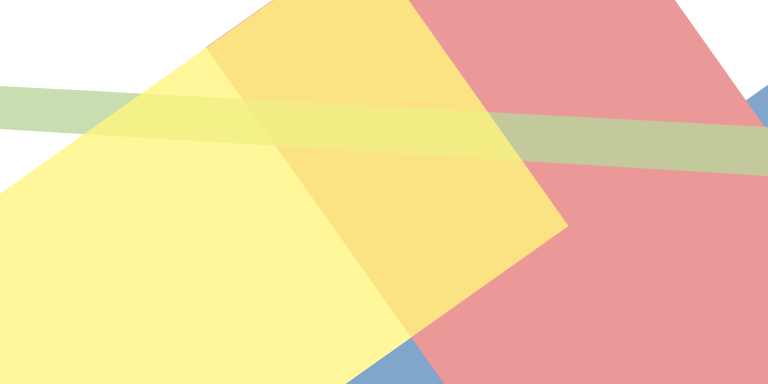
Reproduce this background procedurally as a Shadertoy shader.

```glsl
// Flat overlapping translucent paper strips: yellow, red, green and blue on white.

#define TILT 0.616                     // angle of the large strips, radians
#define OPACITY 0.8                    // cover of the translucent sheets
#define WHITE vec3(1.0)
#define BLUE vec3(0.507, 0.650, 0.800)
#define RED vec3(0.920, 0.600, 0.597)
#define GREEN vec3(0.730, 0.834, 0.612)
#define YELLOW vec3(1.0, 0.9625, 0.500)
#define YELLOW_END 1.446               // right end of the yellow sheet
#define YELLOW_SPAN vec2(-0.5195, 0.4045)
#define RED_SPAN vec2(0.944, 2.0123)
#define RED_TOP 0.406

// Coverage of the side where the signed distance is positive
float cover(float dist) {
    return clamp(dist * iResolution.y + 0.5, 0.0, 1.0);
}

// Signed distance inside an interval, positive between its ends
float inside(float x, vec2 span) {
    return min(x - span.x, span.y - x);
}

// Signed height of p above the line through a and b
float above(vec2 p, vec2 a, vec2 b) {
    vec2 dir = normalize(b - a);
    return dot(p - a, vec2(-dir.y, dir.x));
}

void mainImage(out vec4 fragColor, in vec2 fragCoord) {
    // Canvas height is one unit; q follows the tilted strips
    vec2 p = fragCoord / iResolution.y;
    vec2 along = vec2(cos(TILT), sin(TILT));
    vec2 q = vec2(dot(p, along), dot(p, vec2(-along.y, along.x)));

    // Blue corner below the yellow sheet
    vec3 color = mix(WHITE, BLUE, cover(YELLOW_SPAN.x - q.y));

    // Opaque red strip
    float red = min(inside(q.x, RED_SPAN), RED_TOP - q.y);
    color = mix(color, RED, cover(red));

    // Slightly widening green band
    float green = min(above(p, vec2(0.0, 0.664), vec2(2.0, 0.5417)),
                      -above(p, vec2(0.0, 0.776), vec2(2.0, 0.6693)));
    color = mix(color, GREEN, OPACITY * cover(green));

    // Translucent yellow sheet on top
    float yellow = min(inside(q.y, YELLOW_SPAN), YELLOW_END - q.x);
    color = mix(color, YELLOW, OPACITY * cover(yellow));

    fragColor = vec4(color, 1.0);
}
```
